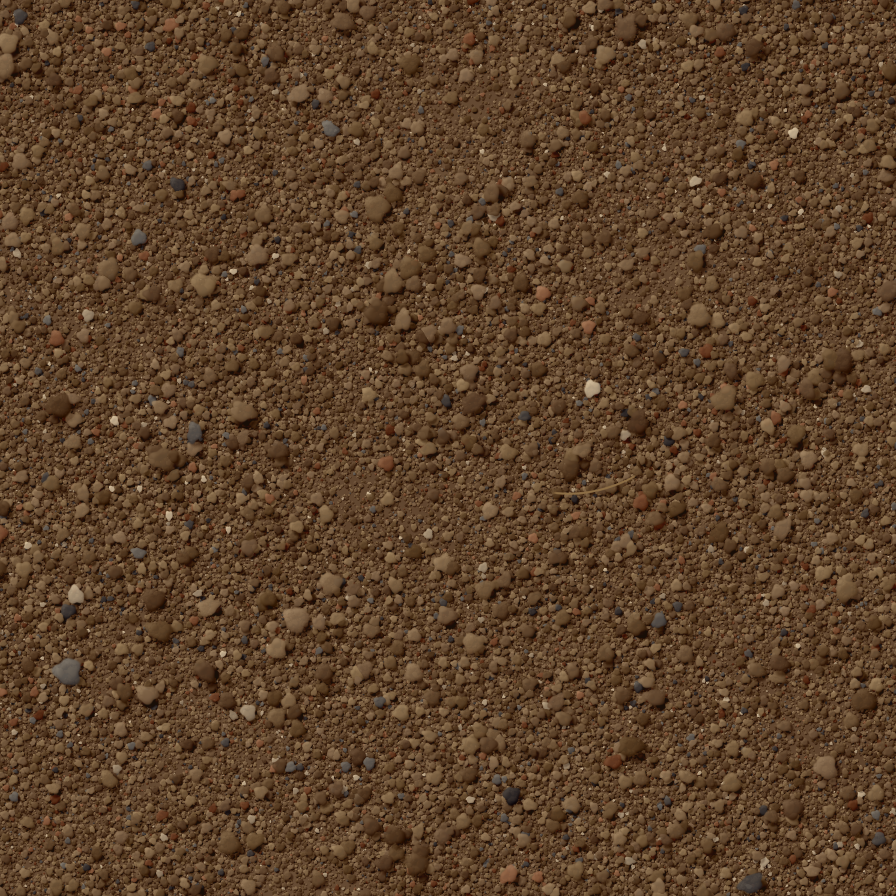
Write a Shadertoy shader that draws this texture.

```glsl
// Dry brown gravelly soil: layered crumbs and small stones under low side light.
#define LAYERS 6
#define FINEST 300.0                   // cells across the canvas, finest layer
#define LAYER_STEP 0.66                // scale ratio between layers
#define LIGHT vec2(-0.6, 0.8)          // direction towards the sun
#define RELIEF 0.31                    // light and dark sides of a grain
#define SHADOW 0.36                    // depth of cast shadows
#define TONE_SPREAD 0.55               // brightness range between grains
#define SOIL vec3(0.385, 0.280, 0.190)
#define OCHRE vec3(0.425, 0.320, 0.200)
#define TONE_RAMP vec3(0.45, 0.44, 0.38)
#define SAMPLES 2                      // supersampling per axis

const float TAU = 6.28319;

vec3 hash3(vec3 p) {
    p = fract(p * vec3(0.1031, 0.1030, 0.0973));
    p += dot(p, p.yxz + 33.33);
    return fract((p.xxy + p.yxx) * p.zyx);
}

mat2 rotation(float angle) {
    float c = cos(angle), s = sin(angle);
    return mat2(c, -s, s, c);
}

// Layered, warped sines: positive in stony patches, negative in smooth soil.
float stoniness(vec2 uv) {
    vec2 p = uv * vec2(9.0, 13.0);
    float sum = 0.0, weight = 0.5;
    for (int i = 0; i < 3; i++) {
        p += 0.8 * sin(p.yx * 1.3 + 1.7);
        sum += weight * sin(p.x + 0.6) * sin(p.y + 2.1);
        p = rotation(0.9) * p * 2.1;
        weight *= 0.7;
    }
    return sum;
}

// Mostly brown to ochre, with rare rust, slate and pale stones.
vec3 stoneColor(vec3 h) {
    vec3 color = mix(SOIL, OCHRE, h.x);
    if (h.y > 0.965) color = vec3(0.27, 0.25, 0.24);
    else if (h.y > 0.93) color = vec3(0.43, 0.25, 0.15);
    else if (h.y < 0.012) color = vec3(0.68, 0.60, 0.49);
    return color + (h.z - 0.5) * TONE_SPREAD * TONE_RAMP;
}

// Scatters one size of grains over the ground, with shadows below them.
void addGrains(vec2 uv, float scale, float density, float seed, inout vec3 ground) {
    vec2 p = uv * scale;
    vec2 home = floor(p), slope = vec2(0.0);
    vec3 stone = ground;
    float nearest = 10.0, shadow = 0.0;

    for (int y = -1; y <= 1; y++)
    for (int x = -1; x <= 1; x++) {
        vec2 cell = home + vec2(x, y);
        vec3 place = hash3(vec3(cell, seed));
        if (place.z > density * 1.6) continue;
        if (place.z > density * (1.0 + 0.7 * stoniness(cell / scale))) continue;

        vec3 form = hash3(vec3(cell, seed + 17.0));
        vec2 d = p - cell - 0.5 - (place.xy - 0.5) * 0.8;
        float radius = mix(0.32, 0.60, form.x * form.x);

        // Angular, slightly stretched outline
        vec2 q = rotation(form.y * TAU) * d * vec2(1.0, 1.0 + 0.5 * form.z);
        float a = atan(q.y, q.x + 1e-5);
        float outline = 1.0 + 0.12 * sin(3.0 * a + form.z * TAU)
                            + 0.07 * sin(5.0 * a + form.x * TAU);
        float dist = length(q) / (radius * outline);

        float shadowDist = length(d + LIGHT * radius * 0.45) / radius;
        shadow = max(shadow, 1.0 - smoothstep(0.65, 1.1, shadowDist));
        if (dist < nearest) {
            nearest = dist;
            slope = d / radius;
            stone = stoneColor(hash3(vec3(cell, seed + 41.0)));
        }
    }

    float lit = dot(slope, LIGHT) * smoothstep(0.1, 0.9, length(slope));
    float rim = smoothstep(0.6, 1.0, nearest);
    stone += (lit * RELIEF + 0.07 - 0.12 * rim) * TONE_RAMP;
    ground -= shadow * SHADOW * TONE_RAMP;
    ground = max(ground, vec3(0.09, 0.05, 0.025));
    ground = mix(ground, stone, 0.86 * (1.0 - smoothstep(0.86, 1.06, nearest)));
}

// A single thin, bent straw lying on the soil.
void addStraw(vec2 uv, inout vec3 ground) {
    float bend = uv.x - 0.635;
    float d = abs(uv.y - 0.449 - 3.6 * bend * bend);
    float span = smoothstep(0.615, 0.622, uv.x) * (1.0 - smoothstep(0.705, 0.713, uv.x));
    ground = mix(ground, vec3(0.55, 0.43, 0.27), span * (1.0 - smoothstep(0.0006, 0.0018, d)));
}

vec3 soil(vec2 uv) {
    vec3 color = SOIL + 0.06 * stoniness(uv * 0.7 + 3.0) * TONE_RAMP;
    float scale = FINEST;
    for (int i = 0; i < LAYERS; i++) {
        float n = float(i);
        addGrains(uv, scale, 1.05 * exp2(-0.13 * n * n), 5.0 + 71.0 * n, color);
        scale *= LAYER_STEP;
    }
    addStraw(uv, color);
    return color;
}

void mainImage(out vec4 fragColor, in vec2 fragCoord) {
    vec3 sum = vec3(0.0);
    for (int j = 0; j < SAMPLES; j++)
    for (int i = 0; i < SAMPLES; i++) {
        vec2 offset = (vec2(i, j) + 0.5) / float(SAMPLES) - 0.5;
        sum += soil((fragCoord + offset) / iResolution.y);
    }
    fragColor = vec4(clamp(sum / float(SAMPLES * SAMPLES), 0.0, 1.0), 1.0);
}
```
